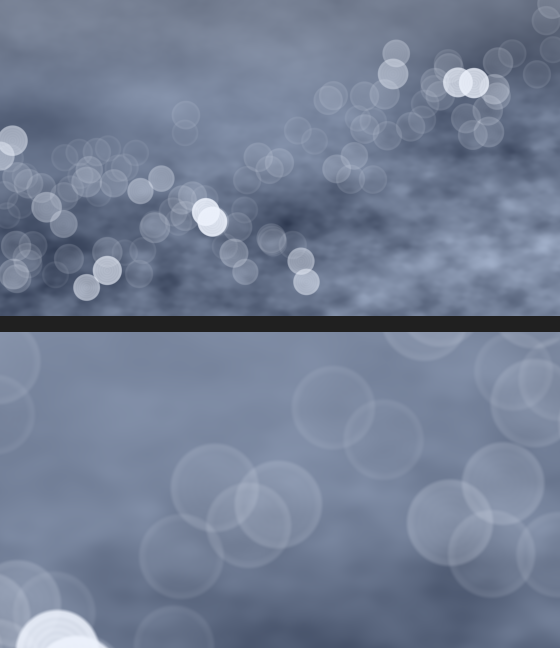
Top, the full canvas; bottom, a detail of the centre.
Write a WebGL 2 fragment shader that draws this background.

```glsl
#version 300 es
precision highp float;
// Soft blue-grey bokeh: pale translucent discs over a blurred, mottled ground.
// The ground is stretched value noise shaded by broad pools of light and dark;
// the discs are scattered in loose pairs along a band that climbs to the right.

uniform vec2 u_resolution;
out vec4 fragColor;

#define DISC_COUNT 110
#define DISC_RADIUS 0.046
#define EDGE_SOFTNESS 0.0025
#define BAND_SPREAD 0.38
#define PAIR_SPREAD 0.16
#define GROUND_CONTRAST 0.165
#define GROUND_COLOR vec3(0.418, 0.468, 0.563)
#define DISC_COLOR vec3(0.93, 0.95, 0.99)

float hash(vec2 p) {
    return fract(sin(dot(p, vec2(127.1, 311.7))) * 43758.55);
}

float noise(vec2 p) {
    vec2 cell = floor(p), f = fract(p);
    f = f * f * f * (f * (f * 6.0 - 15.0) + 10.0);
    float low = mix(hash(cell), hash(cell + vec2(1, 0)), f.x);
    float high = mix(hash(cell + vec2(0, 1)), hash(cell + vec2(1, 1)), f.x);
    return mix(low, high, f.y);
}

// Layered noise, centred on zero
float mottle(vec2 p) {
    const mat2 turn = mat2(0.88, 0.47, -0.47, 0.88);
    float sum = 0.0, weight = 0.6;
    for (int octave = 0; octave < 3; octave++) {
        sum += weight * (2.0 * noise(p) - 1.0);
        p = turn * p * 1.9 + 17.3;
        weight *= 0.55;
    }
    return sum;
}

// Soft elliptical patch of light or shade
float pool(vec2 p, vec2 center, vec2 size) {
    vec2 q = (p - center) / size;
    return exp(-dot(q, q));
}

vec3 ground(vec2 p) {
    float shade = 0.18;
    shade -= 0.95 * pool(p, vec2(1.52, 0.62), vec2(0.24, 0.24));
    shade -= 0.50 * pool(p, vec2(1.75, 0.88), vec2(0.20, 0.16));
    shade -= 0.85 * pool(p, vec2(0.20, 0.18), vec2(0.45, 0.22));
    shade -= 0.65 * pool(p, vec2(0.08, 0.62), vec2(0.25, 0.08));
    shade -= 0.90 * pool(p, vec2(1.00, 0.30), vec2(0.35, 0.13));
    shade += 0.55 * pool(p, vec2(1.45, 0.20), vec2(0.32, 0.16));
    shade += 0.35 * pool(p, vec2(0.45, 0.68), vec2(0.35, 0.08));

    // Calm streaks above, smaller and stronger patches below right
    float rough = smoothstep(0.75, 0.25, p.y - 0.25 * (p.x - 0.9));
    shade += mix(0.35, 0.45, rough) * mottle(p * vec2(2.6, 5.2) + 3.7);
    shade += mix(0.12, 0.75, rough) * mottle(p * vec2(11.0, 17.0) + 8.1);

    vec3 warmth = vec3(0.022, 0.010, -0.010) * smoothstep(0.6, 1.0, p.y);
    return GROUND_COLOR + warmth + GROUND_CONTRAST * shade * vec3(1.0, 1.03, 1.05);
}

// Center of a disc; odd ones sit close to their even partner
vec2 discCenter(int index) {
    float pair = float(index / 2);
    float x = 1.78 * pow(fract(pair * 0.618034 + 0.10), 1.3);
    float band = 0.27 + 0.58 * smoothstep(0.75, 1.70, x);
    float scatter = hash(vec2(pair, 1.3)) + hash(vec2(pair, 5.9)) - 1.0;
    vec2 center = vec2(x, band + BAND_SPREAD * scatter);
    if (index % 2 == 1) {
        vec2 jitter = vec2(hash(vec2(pair, 8.2)), hash(vec2(pair, 11.6))) - 0.5;
        center += PAIR_SPREAD * jitter;
    }
    return center;
}

void main() {
    vec2 p = gl_FragCoord.xy / u_resolution.y;
    p.x *= 1.7778 * u_resolution.y / u_resolution.x;
    float soft = max(EDGE_SOFTNESS, 0.8 / u_resolution.y);
    vec3 color = ground(p);

    // Discs, from the faintest to the brightest
    for (int i = 0; i < DISC_COUNT; i++) {
        float rank = float(i + 1) / float(DISC_COUNT);
        float vary = hash(vec2(float(i), 21.4));
        float radius = DISC_RADIUS * mix(0.90, 1.06, vary);
        float dist = length(p - discCenter(i));
        if (dist > radius + soft) continue;

        float body = 1.0 - smoothstep(radius - soft, radius + soft, dist);
        float rim = smoothstep(radius - 4.0 * soft, radius - soft, dist);
        float rings = sin(38.0 * dist / radius);
        float glow = 0.03 + 0.13 * vary * vary + 0.82 * pow(rank, 10.0);
        float alpha = glow * (0.96 + 0.02 * rings) + 0.05 * rim;
        color = mix(color, DISC_COLOR, clamp(alpha, 0.0, 1.0) * body);
    }

    fragColor = vec4(clamp(color, 0.0, 1.0), 1.0);
}
```
